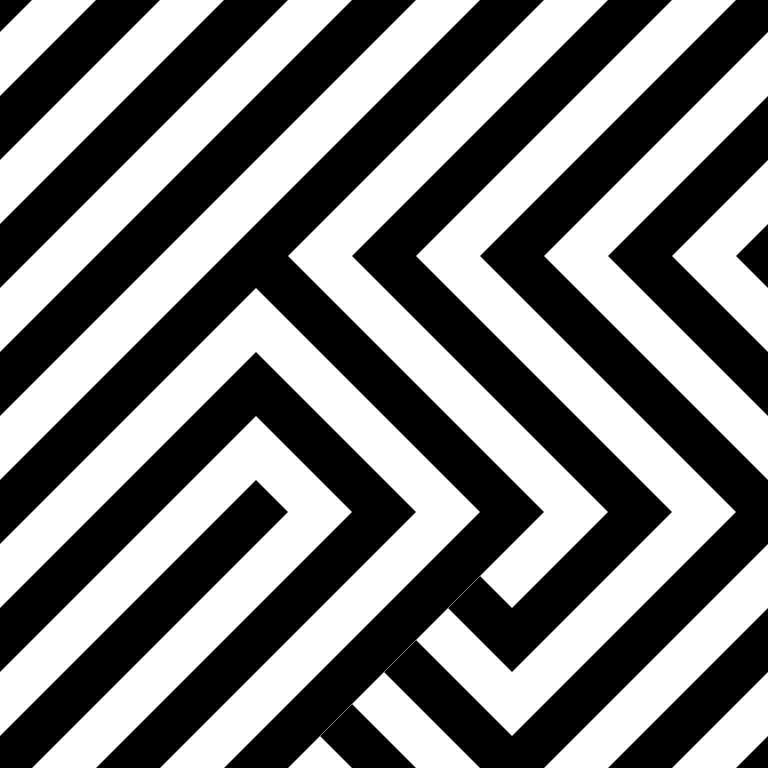
Write a Shadertoy shader that draws this pattern.

```glsl
const float GRID = 3.0;             // tiles per side
const float STRIPES_PER_TILE = 2.0; // stripe periods along a tile edge
const float CUT_OFFSET = 0.125;     // shift of the junction off the tile diagonal
const float DIAGONAL = 0.70710678;  // axis length to perpendicular length

const vec3 INK = vec3(0.0);
const vec3 PAPER = vec3(1.0);

// Signed distance to the stripes, positive inside a light stripe
float stripes(float axis, float frequency) {
    float phase = abs(fract(axis * frequency) - 0.5);
    return (0.25 - phase) / frequency * DIAGONAL;
}

// Rising stripes on one side of a diagonal cut, falling ones butting into it
float junction(float rising, float falling, float cut) {
    return max(min(rising, -cut), min(falling, cut));
}

// Chooses the stripe direction of each tile
float tileDistance(vec2 p, vec2 tile) {
    float rising = stripes(p.x - p.y, STRIPES_PER_TILE);
    float falling = stripes(p.x + p.y, STRIPES_PER_TILE);
    vec2 local = p - tile;
    float cut = (local.x - local.y - CUT_OFFSET) * DIAGONAL;

    bool isFalling = tile.y == 1.0 && tile.x >= 1.0;
    bool isJunction = tile.y == 0.0 && tile.x == 1.0;
    if (isJunction) return junction(rising, falling, cut);
    return isFalling ? falling : rising;
}

// Edge coverage over one pixel
float coverage(float dist, float pixel) {
    return clamp(dist / pixel + 0.5, 0.0, 1.0);
}

void mainImage(out vec4 fragColor, in vec2 fragCoord) {
    vec2 p = fragCoord / iResolution.xy * GRID;
    float pixel = GRID / min(iResolution.x, iResolution.y);

    float light = coverage(tileDistance(p, floor(p)), pixel);
    fragColor = vec4(mix(INK, PAPER, light), 1.0);
}
```
